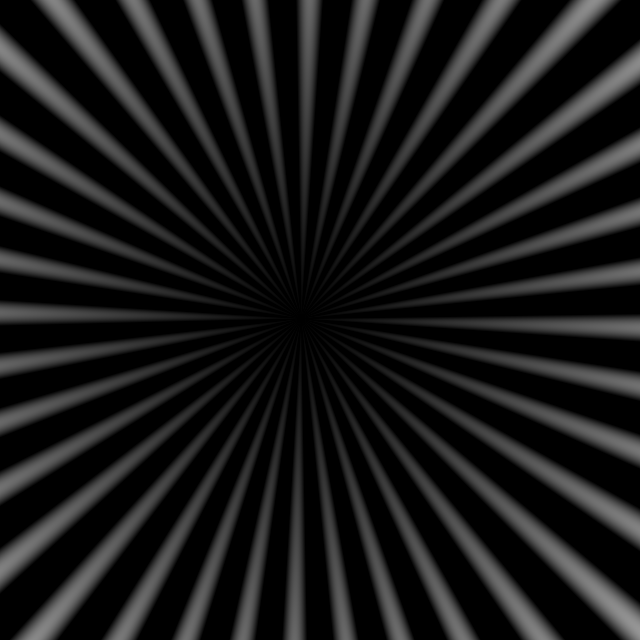
This background is drawn by a three.js fragment shader. Its source:

```glsl
// Soft grey rays fan out from a point near the middle of a black field.
// A cosine of the polar angle shapes the rays, a few harmonics make their
// spacing uneven, and brightness grows in proportion to the distance.

varying vec2 vUv;

const float TAU = 6.283185;
const vec2 CENTER = vec2(0.4707, 0.502);
const float RAY_COUNT = 36.0;
const float RAY_TURN = 0.0281;   // rotation of the whole fan, radians
const float GAIN = 0.82;         // brightness per unit of distance
const vec3 RAY_COLOR = vec3(1.0);

// Angular wobble in radians, harmonics one to four
const vec4 WOBBLE_COS = vec4(-0.0129, 0.0, 0.0094, 0.0051);
const vec4 WOBBLE_SIN = vec4(-0.0075, 0.0091, -0.0045, -0.0105);

// Smooth periodic shift that varies the gaps between rays
float wobble(float angle) {
  vec4 phase = angle * vec4(1.0, 2.0, 3.0, 4.0);
  return dot(WOBBLE_COS, cos(phase)) + dot(WOBBLE_SIN, sin(phase));
}

// Half-rectified cosine: soft ridges with black gaps
float rayProfile(float angle) {
  float bent = angle + RAY_TURN - wobble(angle + RAY_TURN);
  return max(cos(bent * RAY_COUNT), 0.0);
}

void main() {
  vec2 offset = vUv - CENTER;
  float radius = length(offset);
  float angle = radius > 0.0 ? atan(offset.y, offset.x) : 0.0;

  // Blend to the mean level where rays are finer than the sampling
  float pixel = max(length(dFdx(vUv)), length(dFdy(vUv)));
  float rayPitch = TAU * radius / RAY_COUNT;
  float detail = smoothstep(0.5 * pixel, 1.5 * pixel, rayPitch);
  float ray = mix(2.0 / TAU, rayProfile(angle), detail);

  gl_FragColor = vec4(RAY_COLOR * ray * radius * GAIN, 1.0);
}
```
